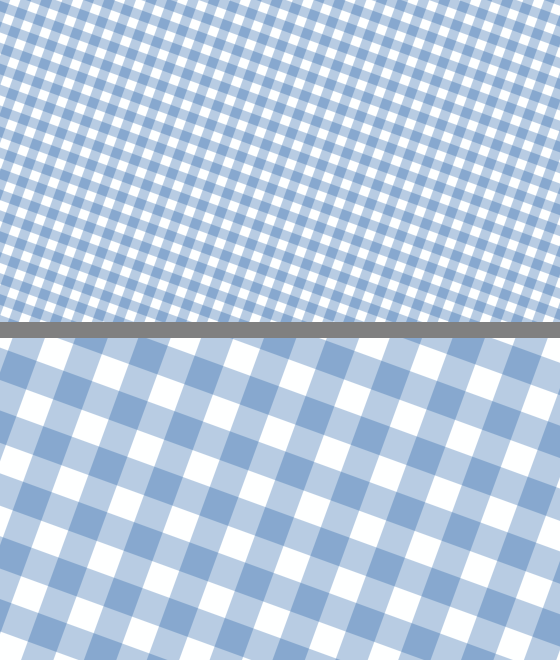
Top, the full canvas; bottom, a detail of the centre.
This pattern is drawn by a WebGL 1 fragment shader. Its source:

```glsl
precision highp float;
// Tilted gingham cloth: two sets of even stripes cross at right angles.
// White shows where neither set covers, a pale blue under one stripe,
// and a deeper blue where both overlap.

uniform vec2 u_resolution;

const float TILT = 0.349;               // clockwise turn of the weave, radians
const float PERIOD = 0.03516;           // one repeat, in canvas widths
const float STRIPE_SHARE = 0.515;       // coloured part of each repeat
const vec2 GAP_CENTRE = vec2(-0.43, 0.03); // white square nearest the middle, in repeats

const vec3 WHITE = vec3(0.995, 1.0, 1.0);
const vec3 PALE_BLUE = vec3(0.72, 0.80, 0.89);
const vec3 DEEP_BLUE = vec3(0.53, 0.66, 0.81);

// Turns a point clockwise into the axes of the weave.
vec2 toWeave(vec2 p, float angle) {
  float c = cos(angle);
  float s = sin(angle);
  return vec2(c * p.x - s * p.y, s * p.x + c * p.y);
}

// Smoothed stripe coverage; whole numbers of t lie mid-gap.
float stripe(float t, float share, float pixel) {
  float fromGap = abs(fract(t + 0.5) - 0.5);
  float edge = 0.5 * (1.0 - share);
  return smoothstep(edge - 0.7 * pixel, edge + 0.7 * pixel, fromGap);
}

// Blends the three cloth colours from the coverage of both stripe sets.
vec3 gingham(float warp, float weft) {
  vec3 bare = mix(WHITE, PALE_BLUE, warp);
  vec3 covered = mix(PALE_BLUE, DEEP_BLUE, warp);
  return mix(bare, covered, weft);
}

void main() {
  // Centred coordinates, measured in canvas widths.
  vec2 p = (gl_FragCoord.xy - 0.5 * u_resolution) / u_resolution.x;
  float pixel = 1.0 / (u_resolution.x * PERIOD);

  // Repeats along each thread direction.
  vec2 weave = toWeave(p, TILT) / PERIOD - GAP_CENTRE;
  float warp = stripe(weave.x, STRIPE_SHARE, pixel);
  float weft = stripe(weave.y, STRIPE_SHARE, pixel);

  gl_FragColor = vec4(gingham(warp, weft), 1.0);
}
```
